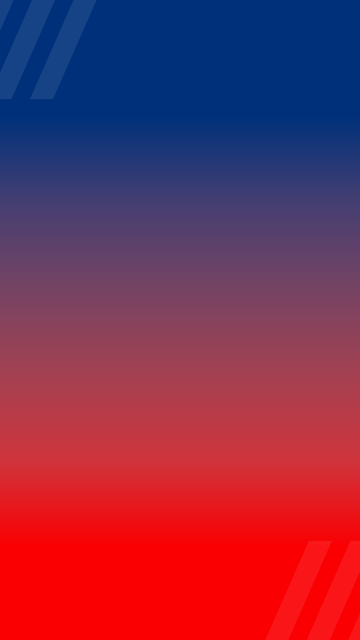
Reproduce this background procedurally as a Shadertoy shader.

```glsl
const float STRIPE_SLANT = 0.44;
const float STRIPE_PERIOD = 0.0648;
const float STRIPE_WIDTH = 0.036;
const float BAND_HEIGHT = 0.155;

// Smooth coverage of a shape from its signed distance
float coverage(float dist, float pixel) {
    return 1.0 - smoothstep(-0.5 * pixel, 0.5 * pixel, dist);
}

// Distance to three slanted stripes; firstCenter lies on the line y = 0
float stripesDistance(vec2 p, float firstCenter) {
    float s = p.x - STRIPE_SLANT * p.y - firstCenter;
    float index = clamp(round(s / STRIPE_PERIOD), 0.0, 2.0);
    float across = abs(s - index * STRIPE_PERIOD) - 0.5 * STRIPE_WIDTH;
    return across / length(vec2(1.0, STRIPE_SLANT));
}

// Blue to red through muted purples, with evenly spaced stops
vec3 verticalGradient(float t) {
    vec3 stops[6] = vec3[6](
        vec3(0.0, 0.19, 0.48), vec3(0.27, 0.245, 0.445),
        vec3(0.46, 0.265, 0.39), vec3(0.64, 0.255, 0.32),
        vec3(0.81, 0.205, 0.235), vec3(0.98, 0.0, 0.01));
    vec3 color = stops[0];
    for (int i = 1; i < 6; i++) {
        color = mix(color, stops[i], clamp(t * 5.0 - float(i - 1), 0.0, 1.0));
    }
    return color;
}

void mainImage(out vec4 fragColor, in vec2 fragCoord) {
    // Units of canvas height
    float pixel = 1.0 / iResolution.y;
    vec2 p = fragCoord * pixel;
    float aspect = iResolution.x * pixel;

    vec3 color = verticalGradient((0.818 - p.y) / 0.671);

    // Stripes hanging from the top left corner
    vec2 topLeft = p - vec2(0.0, 1.0);
    float upper = max(stripesDistance(topLeft, 0.0033), -topLeft.y - BAND_HEIGHT);

    // Stripes rising from the bottom right corner
    vec2 bottomRight = p - vec2(aspect, BAND_HEIGHT);
    float lower = max(stripesDistance(bottomRight, -0.0618), bottomRight.y);

    float stripes = coverage(min(upper, lower), pixel);
    color = mix(color, vec3(1.0), 0.085 * stripes);
    fragColor = vec4(color, 1.0);
}
```
